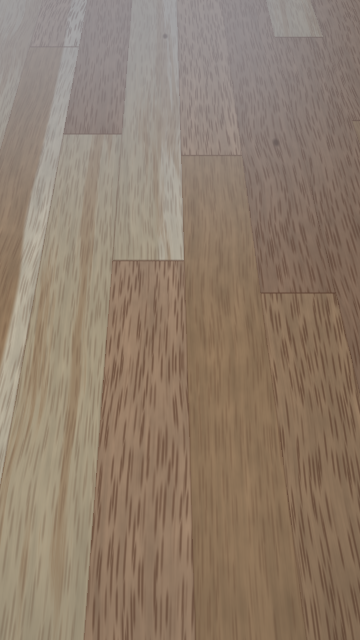
Reproduce this texture procedurally as a WebGL 2 fragment shader.

```glsl
#version 300 es
precision highp float;
// An oak strip floor seen in perspective. Pixels are projected to floor
// coordinates (across, along), split into staggered planks, then given
// wood tone, streaks, figure and pores, with a cool window sheen far away.
uniform vec2 u_resolution;
out vec4 fragColor;

const float HORIZON = 0.667;        // height of vanishing point above the canvas
const float VANISH_X = -0.0247;     // its offset from the centre line
const float PLANK_WIDTH = 0.1045;
const float PLANK_LENGTH = 0.7;
const float SEAM_SHIFT = 0.0293;
const vec3 TAN = vec3(0.548, 0.450, 0.348);
const vec3 PINK = vec3(0.590, 0.490, 0.402);
const vec3 PALE = vec3(0.645, 0.595, 0.500);
const vec3 BROWN = vec3(0.515, 0.418, 0.345);
const vec3 SAPWOOD = vec3(0.700, 0.665, 0.590);
const vec3 PORE = vec3(0.36, 0.25, 0.19);
const vec3 SHEEN = vec3(0.610, 0.620, 0.660);

float hash(vec2 p) {
  vec3 q = fract(vec3(p.xyx) * 0.1031);
  q += dot(q, q.yzx + 33.33);
  return fract((q.x + q.y) * q.z);
}

float noise(vec2 p) {
  vec2 i = floor(p), f = fract(p);
  f = f * f * (3.0 - 2.0 * f);
  return mix(mix(hash(i), hash(i + vec2(1, 0)), f.x),
             mix(hash(i + vec2(0, 1)), hash(i + vec2(1, 1)), f.x), f.y);
}

float fbm(vec2 p) {
  float sum = 0.0, amp = 0.5;
  for (int i = 0; i < 4; i++) {
    sum += amp * noise(p);
    p = p * 2.03 + 17.1;
    amp *= 0.5;
  }
  return sum;
}

// Long tapered dashes, one per jittered cell, in three layers
float pores(vec2 p, float blur) {
  float ink = 0.0;
  for (int i = 0; i < 3; i++) {
    vec2 g = p * vec2(11.0, 20.0 + 6.0 * float(i)) + float(i) * vec2(7.37, 3.71);
    g.y += 9.0 * hash(vec2(floor(g.x), float(i) + 40.0));
    vec2 cell = floor(g), f = fract(g);
    float r = hash(cell + 3.0);
    float a = blur * 11.0, w = 0.07 + 0.05 * r;
    float taper = 1.0 - smoothstep(0.15, 0.48, abs(f.y - 0.5));
    float dx = abs(f.x - 0.3 - 0.4 * hash(cell + 11.0) - 0.10 * (f.y - 0.5));
    float line = 1.0 - smoothstep(0.0, w * (0.4 + 0.6 * taper) + a, dx);
    ink = max(ink, line * taper * min(1.0, 2.5 * w / a) * smoothstep(0.15, 0.7, r));
  }
  return ink;
}

vec3 plankTone(float column, float row) {
  float kind = mod(column - row, 3.0);
  if (kind < 0.5) return row > 0.5 ? BROWN : TAN;
  if (kind > 1.5) return column > 1.0 ? BROWN : PINK;
  return column < 1.0 || row > 0.5 ? PALE : mix(TAN, PINK, 0.4);
}

void main() {
  // Perspective projection
  vec2 pos = gl_FragCoord.xy / u_resolution.y;
  float fromTop = 1.0 - pos.y;
  float centred = pos.x - 0.5 * u_resolution.x / u_resolution.y;
  float depth = fromTop + HORIZON;
  float across = ((centred - VANISH_X) / depth - SEAM_SHIFT) / PLANK_WIDTH;
  float along = 1.0 / depth;
  float blurX = 1.0 / (u_resolution.y * depth * PLANK_WIDTH);
  float blurY = 1.0 / (u_resolution.y * depth * depth);

  // Staggered planks
  float column = floor(across);
  float stagger = fract(0.03 - 0.3 * column + 0.54 * step(0.0, column));
  float lengthwise = along / PLANK_LENGTH - stagger;
  float row = floor(lengthwise);
  vec2 inPlank = vec2(across - column, fract(lengthwise) * PLANK_LENGTH);
  vec2 seed = vec2(column + 20.0, row + 5.0);
  float pick = hash(seed * 3.7);
  vec3 color = plankTone(column, row);
  float pale = smoothstep(0.50, 0.57, color.g);
  float isTan = 1.0 - smoothstep(0.0, 0.02, distance(color, TAN));

  // Pale sapwood along one edge
  if (mod(column, 2.0) > 0.5 && column - row < -1.5) {
    float edge = 0.70 + 0.14 * (noise(vec2(along * 9.0, column + 30.0)) - 0.5);
    color = mix(color, SAPWOOD, smoothstep(edge - 0.03, edge + 0.04, inPlank.x));
  }

  // Streaks, broad bands and mottled figure
  vec2 wood = inPlank + seed * vec2(13.0, 7.0);
  wood.x += (pick - 0.5) * 0.8 * inPlank.y + 0.10 * noise(wood * vec2(1.5, 12.0));
  float streak = fbm(wood * vec2(22.0, 14.0)) - 0.47;
  float band = fbm(wood * vec2(5.0, 4.0)) - 0.47;
  float figure = fbm(wood * vec2(7.0, 55.0)) - 0.47;
  color *= 1.0 + 0.16 * streak + 0.13 * band + 0.13 * figure * (1.0 - 0.5 * pale);
  color = mix(color, TAN, pale * 0.65 * smoothstep(0.04, 0.24, band + 0.4 * streak));

  // Open pores
  float poreAmount = mix(0.62, 0.24, max(pale, isTan));
  color = mix(color, PORE, poreAmount * pores(wood, blurX));

  // Small knots
  if (abs(column) == 1.0 && row == 1.0) {
    vec2 offset = inPlank - vec2(0.67 - 0.07 * column, 0.343 - 0.108 * column);
    float knot = length(offset / vec2(0.075, 0.011));
    color = mix(color, PORE * 0.75, 0.8 * (1.0 - smoothstep(0.25, 1.0, knot)));
  }

  // Seams and butt joints
  float side = min(inPlank.x, 1.0 - inPlank.x);
  float end = min(inPlank.y, PLANK_LENGTH - inPlank.y);
  float seam = 1.0 - smoothstep(0.0, 0.006 + blurX, side);
  float joint = 1.0 - smoothstep(0.0, 0.0008 + blurY, end);
  color = mix(color, PORE, max(0.32 * seam, 0.60 * joint));

  // Window sheen and falling light
  float sheen = 0.68 * pow(1.0 - smoothstep(0.0, 0.60, fromTop), 1.3);
  color = mix(color, SHEEN, sheen * (1.0 - 0.7 * smoothstep(0.08, 0.42, centred)));
  color *= 1.0 - 0.06 * smoothstep(0.05, 0.30, centred) - 0.05 * smoothstep(0.75, 1.0, fromTop);
  fragColor = vec4(color, 1.0);
}
```
